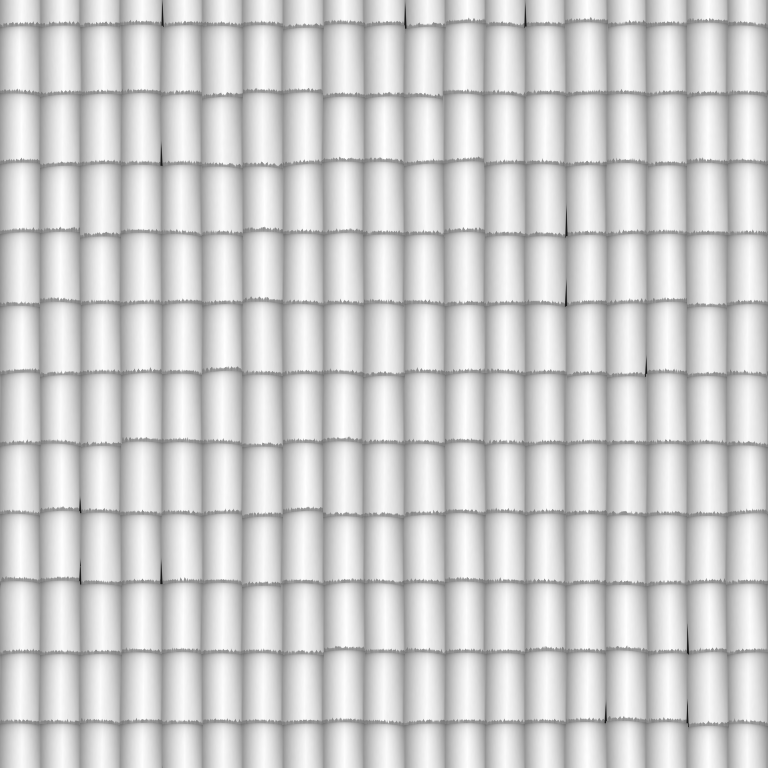
Reproduce this texture map procedurally as a three.js fragment shader.

```glsl
// Pale barrel roof tiles, 19 across and 11 down, in overlapping courses.
// Each course is painted over the one below it: a rounded cross-section,
// a frayed grey lip, a soft cast shadow and a few dark gaps between tiles.
varying vec2 vUv;

const vec2 GRID = vec2(19.0, 11.0);

// Two random values per cell, repeating after "size" cells.
vec2 hash2(vec2 cell, vec2 size, float seed) {
  cell = floor(mod(cell + 0.5, size)) + seed;
  vec2 k = vec2(dot(cell, vec2(127.1, 311.7)), dot(cell, vec2(269.5, 183.3)));
  return fract(sin(k) * 43758.5);
}

float cornerSlope(vec2 cell, vec2 f, vec2 corner, vec2 size) {
  return dot(hash2(cell + corner, size, 3.0) * 2.0 - 1.0, f - corner);
}

// Gradient noise that wraps after "size" cells.
float gradientNoise(vec2 p, vec2 size) {
  vec2 cell = floor(p), f = fract(p);
  vec2 w = f * f * f * (f * (f * 6.0 - 15.0) + 10.0);
  float low = mix(cornerSlope(cell, f, vec2(0.0, 0.0), size),
                  cornerSlope(cell, f, vec2(1.0, 0.0), size), w.x);
  float high = mix(cornerSlope(cell, f, vec2(0.0, 1.0), size),
                   cornerSlope(cell, f, vec2(1.0, 1.0), size), w.x);
  return mix(low, high, w.y);
}

// Slightly shifted and tilted joint on the left of a tile.
float seamX(float seam, float row, float up) {
  vec2 r = hash2(vec2(seam, row), GRID, 11.0) - 0.5;
  return seam + r.x * 0.05 + r.y * 0.06 * (up - 0.5);
}

void main() {
  vec2 p = vUv * GRID - vec2(0.0, 0.63);
  vec2 streakSize = vec2(380.0, 110.0);
  float streak = gradientNoise(vUv * streakSize, streakSize);
  float shade = 0.6;

  for (int j = -1; j <= 1; j++) {
    float row = floor(p.y) + float(j);
    float up = p.y - row;

    // Find the tile and the position across it.
    float seam = floor(p.x + 0.5);
    float fromSeam = p.x - seamX(seam, row, up);
    float col = fromSeam < 0.0 ? seam - 1.0 : seam;
    float left = seamX(col, row, up);
    float u = (p.x - left) / (seamX(col + 1.0, row, up) - left);
    vec2 vary = hash2(vec2(col, row), GRID, 29.0) * 2.0 - 1.0;

    // Uneven, gently arched lower edge.
    float arch = 1.0 - (2.0 * u - 1.0) * (2.0 * u - 1.0);
    float edge = vary.x * (0.015 + 0.03 * vary.x * vary.x)
               + vary.y * 0.04 * (u - 0.5) + 0.015 * arch;
    float h = up - edge;

    // Rounded body, with a brighter right flank near the lower end.
    float peak = 0.53 + 0.04 * vary.y;
    float side = u < peak ? (peak - u) / peak : (u - peak) / (1.0 - peak);
    float tile = 0.99 - 0.19 * side - 0.21 * side * side;
    tile += 0.09 * smoothstep(0.55, 0.95, u) * (1.0 - smoothstep(0.95, 1.0, u))
          * (1.0 - smoothstep(0.0, 0.9, h));
    tile += 0.01 * vary.x * (1.0 - side) + 0.012 * streak;

    // Frayed lip.
    float lip = 1.0 - smoothstep(0.03, 0.06, h + 0.045 * streak);
    tile = mix(tile, 0.6 - 0.1 * side * side + 0.08 * streak, lip);

    // Tapering gap at a few joints.
    vec2 chance = hash2(vec2(seam, row), GRID, 53.0);
    float gap = 0.03 * (1.0 - h / (0.2 + 0.5 * chance.y));
    float open = step(0.95, chance.x) * smoothstep(0.0, 0.012, gap);
    open *= 1.0 - smoothstep(gap - 0.02, gap + 0.015, abs(fromSeam));
    tile = mix(tile, 0.1, open);

    // Shadow on the course below, then cover it.
    float below = max(-h, 0.0);
    shade *= 1.0 - 0.13 * exp(-10.0 * below) - 0.14 * exp(-40.0 * below);
    shade = mix(shade, tile, smoothstep(-0.01, 0.01, h));
  }

  gl_FragColor = vec4(vec3(clamp(shade, 0.0, 1.0)), 1.0);
}
```
